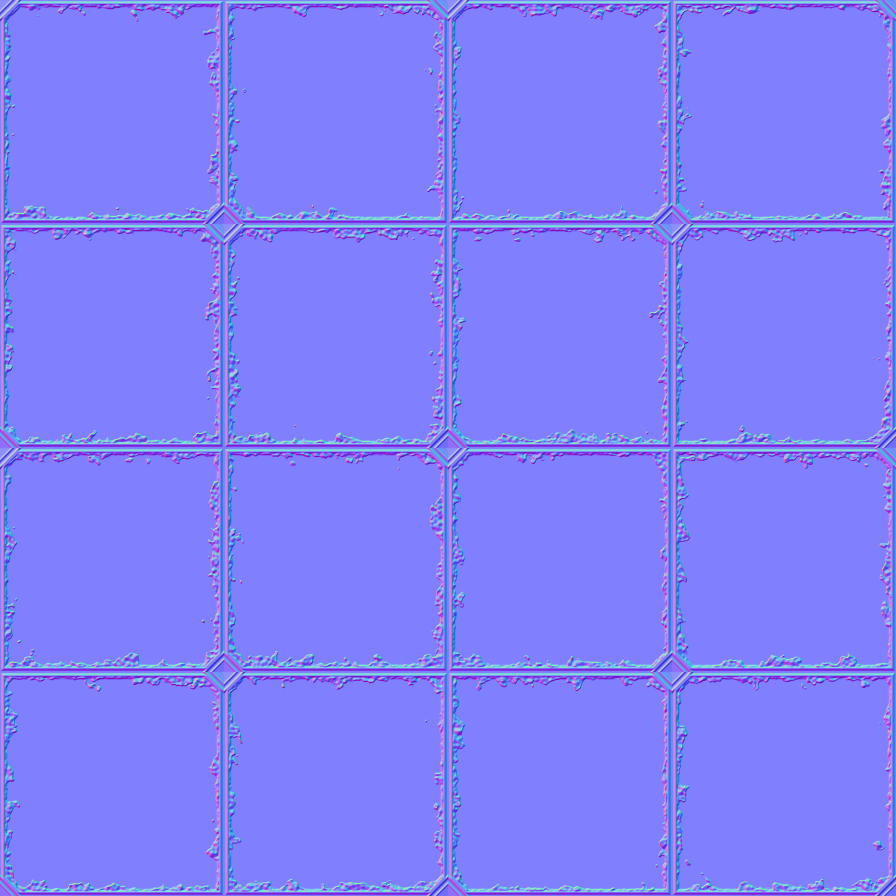
A Shadertoy shader for this texture map:

```glsl
// Tangent-space normal map of square tiles with chipped borders, ridged joints and diamond studs.

const float TILES = 4.0;          // tiles across and down
const float STUD_RADIUS = 0.087;  // diamond half diagonal, in tiles
const float WEAR_LIMIT = 0.115;   // no relief beyond this distance from a joint
const float RIB_RELIEF = 0.0105;  // heights, in tiles
const float LIP_RELIEF = 0.006;
const float FACE_RELIEF = 0.0085;
const int SAMPLES = 3;            // antialiasing samples per axis

// Integer hash giving a unit gradient direction
vec2 hashGradient(vec2 cell) {
    uvec2 k = uvec2(cell) * uvec2(1597334677u, 3812015801u);
    uint n = (k.x ^ k.y) * 1597334677u;
    n = (n ^ (n >> 15)) * 2246822519u;
    n ^= n >> 13;
    float angle = float(n & 65535u) / 65536.0 * 6.28319;
    return vec2(cos(angle), sin(angle));
}

// Contribution of one lattice corner
float cornerValue(vec2 cell, vec2 offset, vec2 local, float period) {
    return dot(hashGradient(mod(cell + offset, period)), local - offset);
}

// Gradient noise that wraps over the whole canvas
float wrappedNoise(vec2 tilePos, float cellsPerTile) {
    vec2 p = tilePos * cellsPerTile;
    float period = TILES * cellsPerTile;
    vec2 cell = floor(p);
    vec2 f = p - cell;
    vec2 blend = f * f * f * (f * (f * 6.0 - 15.0) + 10.0);
    float low = mix(cornerValue(cell, vec2(0, 0), f, period),
                    cornerValue(cell, vec2(1, 0), f, period), blend.x);
    float high = mix(cornerValue(cell, vec2(0, 1), f, period),
                     cornerValue(cell, vec2(1, 1), f, period), blend.x);
    return mix(low, high, blend.y);
}

// Studs sit on every second crossing, like a checkerboard
bool hasStud(vec2 crossing) {
    return mod(crossing.x + crossing.y, 2.0) < 0.5;
}

// Distance from the joints, including the cut corners around studs
float borderDistance(vec2 p) {
    vec2 crossing = round(p);
    vec2 a = abs(p - crossing);
    float d = min(a.x, a.y);
    if (hasStud(crossing)) d = min(d, (a.x + a.y - STUD_RADIUS) * 0.7071 + 0.006);
    return d;
}

// Diamond with a raised rim, an inner groove and a low pyramid
float studHeight(float r) {
    float body = 1.0 - smoothstep(STUD_RADIUS - 0.014, STUD_RADIUS, r);
    float groove = smoothstep(0.046, 0.054, r) * (1.0 - smoothstep(0.056, 0.066, r));
    float pyramid = max(0.045 - r, 0.0) * 0.13;
    return RIB_RELIEF * (body - 0.6 * groove) + pyramid;
}

// Narrow raised rib along the middle of each joint
float ribHeight(float d) {
    return RIB_RELIEF * (1.0 - smoothstep(0.004, 0.0165, d));
}

// Width of the broken margin: shallow nicks with occasional pointed chips
float wearWidth(vec2 p) {
    vec2 warp = vec2(wrappedNoise(p, 19.0), wrappedNoise(p.yx, 21.0));
    vec2 q = p + 0.03 * warp;
    float n = wrappedNoise(q, 11.0)
            + 0.6 * wrappedNoise(q, 24.0)
            + 0.3 * wrappedNoise(p, 49.0);
    return clamp(0.031 + 0.035 * n + 0.09 * n * max(n, 0.0), 0.024, 0.095);
}

// Tile face falling over a ragged edge to a rough margin with a straight lip
float tileHeight(vec2 p, float d) {
    float face = smoothstep(0.0, 0.009, d - wearWidth(p));
    float lip = smoothstep(0.016, 0.025, d);
    float grain = 0.011 * wrappedNoise(p, 55.0) + 0.012 * wrappedNoise(p, 27.0);
    float margin = smoothstep(0.018, 0.027, d) * (1.0 - face);
    return FACE_RELIEF * face + LIP_RELIEF * lip + grain * margin;
}

float surfaceHeight(vec2 p) {
    vec2 crossing = round(p);
    vec2 a = abs(p - crossing);
    float r = a.x + a.y;
    float rib = ribHeight(min(a.x, a.y));
    float stud = 0.0;
    if (hasStud(crossing)) {
        rib *= smoothstep(STUD_RADIUS, STUD_RADIUS + 0.01, r);
        stud = studHeight(r);
    }
    return rib + stud + tileHeight(p, borderDistance(p));
}

// Encoded normal; green grows toward the lower edge
vec3 normalColour(vec2 p) {
    if (borderDistance(p) > WEAR_LIMIT) return vec3(0.5, 0.5, 1.0);
    vec2 e = vec2(0.002, 0.0);
    float slopeX = surfaceHeight(p + e.xy) - surfaceHeight(p - e.xy);
    float slopeY = surfaceHeight(p + e.yx) - surfaceHeight(p - e.yx);
    vec3 normal = normalize(vec3(-slopeX, slopeY, 2.0 * e.x));
    return 0.5 + 0.5 * normal;
}

void mainImage(out vec4 fragColor, in vec2 fragCoord) {
    vec3 sum = vec3(0.0);
    for (int j = 0; j < SAMPLES; j++) {
        for (int i = 0; i < SAMPLES; i++) {
            vec2 jitter = (vec2(i, j) + 0.5) / float(SAMPLES) - 0.5;
            sum += normalColour((fragCoord + jitter) / iResolution.xy * TILES);
        }
    }
    fragColor = vec4(sum / float(SAMPLES * SAMPLES), 1.0);
}
```
